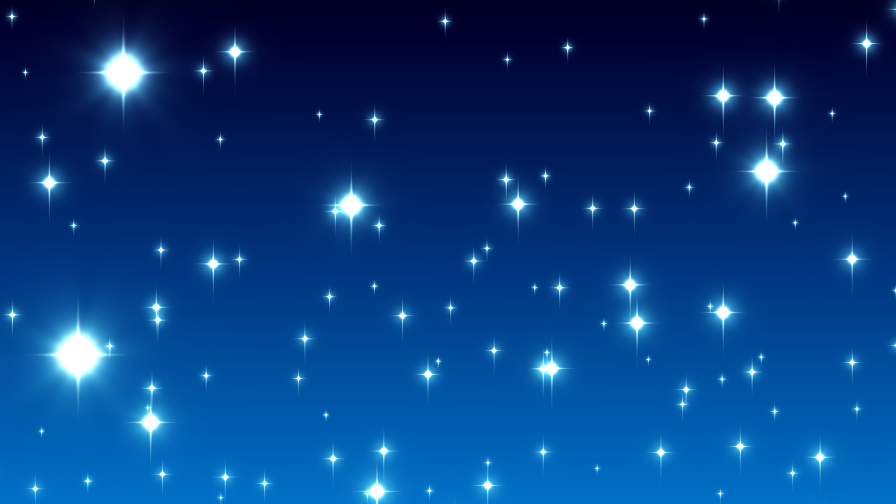
Give the GLSL for this background, as a Shadertoy shader.

```glsl
// Draws a blue night sky, dark above and bright below, strewn with sparkling four-point stars.

// Sky colours from the lower edge to the upper edge
const vec3 SKY_LOW  = vec3(0.00, 0.44, 0.78);
const vec3 SKY_MID  = vec3(0.00, 0.19, 0.47);
const vec3 SKY_HIGH = vec3(0.00, -0.03, 0.14);

// Star light
const vec3 CORE_COLOR = vec3(0.93, 0.97, 1.00);
const vec3 RAY_COLOR  = vec3(0.72, 0.88, 0.96);
const vec3 HALO_COLOR = vec3(0.24, 0.56, 0.72);
const float RAY_WIDTH  = 0.036;   // relative to the arm length
const float LARGE_ARM  = 0.120;   // arm length of the largest stars
const float UP_RATIO   = 1.45;    // upper arm of small stars, relative to the side arms
const float TAIL_RATIO = 2.10;    // lower arm of small stars
const float LARGE_RATIO = 1.20;   // vertical arms of the largest stars

// Scattered stars: cell size, arm range and chance per cell
const float SPARK_CELL = 0.175;
const vec2  SPARK_ARMS = vec2(0.026, 0.052);
const vec2  SPARK_ODDS = vec2(0.95, 0.25);   // at the lower and upper edge
const float DUST_CELL  = 0.115;
const vec2  DUST_ARMS  = vec2(0.009, 0.028);
const vec2  DUST_ODDS  = vec2(0.60, 0.25);

vec3 hash3(vec2 cell) {
    vec3 q = fract(cell.xyx * vec3(0.1031, 0.1030, 0.0973));
    q += dot(q, q.yxz + 33.33);
    return fract((q.xxy + q.yzz) * q.zyx);
}

// A tapered ray; "along" is its distance from the centre, scaled to end at 1
float ray(float along, float across, float width) {
    float fade = max(1.0 - along, 0.0);
    float w = max(width * (0.15 + fade), 0.6 / iResolution.y);
    return fade * fade * exp(-across * across / (w * w));
}

// Light of one star at offset p, with horizontal arms of the given length
vec3 star(vec2 p, float arm) {
    vec2 q = abs(p) / arm;
    float r = length(q);
    if (r > 3.0) return vec3(0.0);
    float bulk = smoothstep(0.02, LARGE_ARM, arm);

    // Core pinched slightly towards a diamond
    float pinched = mix(r, q.x + q.y, 0.3);
    float coreRadius = mix(0.14, 0.28, bulk);
    float core = 2.8 * exp(-pinched * pinched / (coreRadius * coreRadius));

    // Tight glow, wide haze and faint uneven streaks
    float angle = atan(p.y, p.x + 1e-5);
    float streak = 0.5 + 0.3 * sin(angle * 7.0 + 1.0) + 0.2 * sin(angle * 12.0);
    float halo = 1.1 * exp(-r * r * 4.5) + 0.2 * exp(-r * r * 1.5);
    halo += 0.4 * bulk * streak * exp(-r * 1.8);
    halo *= mix(0.8, 1.1, bulk);

    // Small stars trail a longer lower arm
    float reach = mix(p.y > 0.0 ? UP_RATIO : TAIL_RATIO, LARGE_RATIO, bulk);
    float width = RAY_WIDTH * arm;
    float rays = ray(q.x, p.y, width) + ray(q.y / reach, p.x, width);
    return CORE_COLOR * core + RAY_COLOR * rays * 1.2 + HALO_COLOR * halo;
}

// One star at most per cell, denser towards the lower edge
vec3 scatterStars(vec2 p, float cellSize, vec2 arms, vec2 odds, float seed) {
    vec3 light = vec3(0.0);
    vec2 home = floor(p / cellSize);
    for (int j = -1; j <= 1; j++) {
        for (int i = -1; i <= 1; i++) {
            vec2 cell = home + vec2(i, j);
            vec3 rnd = hash3(cell + seed);
            vec3 pick = hash3(cell + seed + 57.0);
            vec2 center = (cell + 0.1 + 0.8 * rnd.xy) * cellSize;
            float chance = mix(odds.x, odds.y, clamp(center.y, 0.0, 1.0));
            float arm = mix(arms.x, arms.y, rnd.z * rnd.z);
            if (pick.x < chance) light += star(p - center, arm) * mix(0.65, 1.0, pick.y);
        }
    }
    return light;
}

// The few dominant stars of the composition
vec3 leadStars(vec2 p) {
    vec3 light = star(p - vec2(0.155, 0.296), LARGE_ARM);
    light += star(p - vec2(0.245, 0.856), 0.105);
    light += star(p - vec2(0.697, 0.593), 0.074);
    light += star(p - vec2(1.521, 0.660), 0.078);
    light += star(p - vec2(1.537, 0.806), 0.060);
    light += star(p - vec2(1.435, 0.810), 0.052);
    light += star(p - vec2(0.299, 0.162), 0.064);
    light += star(p - vec2(1.264, 0.359), 0.054);
    light += star(p - vec2(1.435, 0.380), 0.054);
    light += star(p - vec2(1.028, 0.595), 0.050);
    light += star(p - vec2(1.095, 0.269), 0.052);
    light += star(p - vec2(0.748, 0.025), 0.060);
    return light;
}

void mainImage(out vec4 fragColor, in vec2 fragCoord) {
    vec2 p = fragCoord / iResolution.y;

    // Sky gradient
    vec3 sky = mix(SKY_LOW, SKY_MID, clamp(p.y * 2.0, 0.0, 1.0));
    sky = mix(sky, SKY_HIGH, clamp(p.y * 2.0 - 1.0, 0.0, 1.0));
    sky = max(sky, 0.0);

    // Starlight is screened over the sky, so that halos stay pale
    vec3 light = leadStars(p);
    light += scatterStars(p, SPARK_CELL, SPARK_ARMS, SPARK_ODDS, 11.0);
    light += scatterStars(p, DUST_CELL, DUST_ARMS, DUST_ODDS, 83.0);
    vec3 color = 1.0 - (1.0 - sky) * (1.0 - clamp(light, 0.0, 1.0));

    fragColor = vec4(color, 1.0);
}
```
